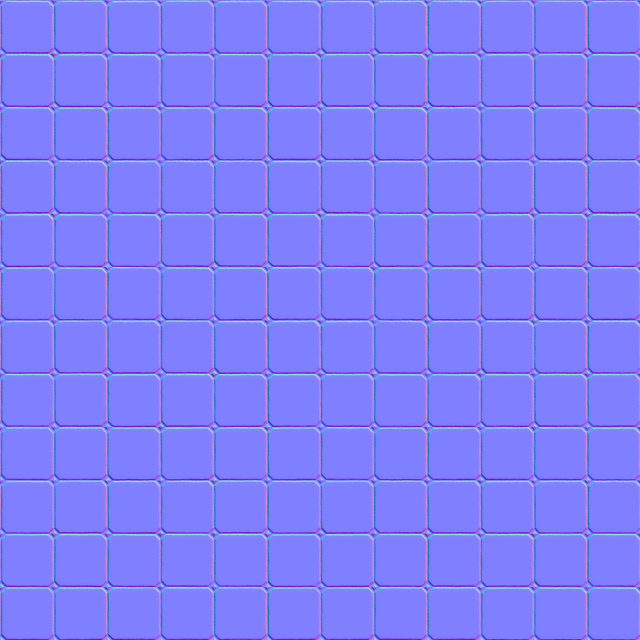
Give the GLSL for this texture map, as a three.js fragment shader.

```glsl
// Tangent-space normal map of square paving with clipped corners and small diamond insets.
#define TILES 12.0                  // repeats across and up
#define OFFSET vec2(0.014, -0.008)  // joint position, in tiles
#define JOINT 0.004                 // half width of the joint floor
#define BEVEL 0.024                 // width of the worn edge
#define CUT 0.105                   // corner cut, along the side
#define STONE 0.064                 // half diagonal of the inset
#define DEPTH 0.035                 // height of a tile above the joint
#define JITTER 0.004                // shift of each tile
#define TURN 0.012                  // rotation of each tile
#define ROUGH 0.003                 // waviness of the edges
#define FOOTPRINT 0.022             // width of the smoothing filter, in tiles
#define TAU 6.2831853

varying vec2 vUv;

vec3 hash3(vec2 id) {
  vec3 k = vec3(dot(id, vec2(127.1, 311.7)),
                dot(id, vec2(269.5, 183.3)),
                dot(id, vec2(419.2, 371.9)));
  return fract(sin(k + 1.7) * 4375.85);
}

float smoothMax(float a, float b, float k) {
  float h = max(k - abs(a - b), 0.0) / k;
  return max(a, b) + h * h * k * 0.25;
}

// Straight bevel rising inwards from an outline
float ramp(float d) {
  return clamp(-d / BEVEL, 0.0, 1.0);
}

// Layered sines, shifted for each tile
float edgeWave(vec2 p, vec3 seed) {
  return 0.5 * sin(TAU * (p.x * 2.0 - p.y * 3.0 + seed.x))
       + 0.35 * sin(TAU * (p.x * 7.0 + p.y * 6.0 + seed.y))
       + 0.3 * sin(TAU * (p.x * 13.0 - p.y * 15.0 + seed.z));
}

// Uneven wear with whole periods over the canvas
float wear(vec2 uv) {
  float a = sin(TAU * (uv.x * 7.0 + uv.y * 5.0) + 2.0 * sin(TAU * uv.y * 11.0));
  float b = sin(TAU * (uv.x * 29.0 - uv.y * 23.0) + 2.0 * sin(TAU * uv.x * 31.0));
  return 1.0 + 0.2 * a + 0.2 * b;
}

float surfaceHeight(vec2 p) {
  vec2 cell = floor(p);
  vec2 local = p - cell - 0.5;
  vec3 seed = hash3(mod(cell, TILES));

  // Tile with clipped corners, slightly shifted and turned
  vec2 t = local + JITTER * (2.0 * seed.xy - 1.0);
  t += TURN * (seed.z - 0.5) * vec2(-t.y, t.x);
  vec2 q = abs(t);
  float side = max(q.x, q.y) - 0.5 + JOINT;
  float corner = (q.x + q.y - 1.0 + CUT) * 0.7071;
  float d = smoothMax(side, corner, 0.012) + ROUGH * edgeWave(local, seed);
  float shoulder = 0.05 * smoothstep(0.0, 0.1, -d);
  float tilt = 0.25 * dot(local, seed.yz - 0.5);
  float body = ramp(d) * (1.0 + tilt) + shoulder;

  // Tilted diamond inset where four tiles meet
  vec2 knot = floor(p + 0.5);
  vec2 k = p - knot;
  vec2 lean = hash3(mod(knot, TILES) + 37.0).xy - 0.5;
  float inset = (abs(k.x) + abs(k.y) - STONE) * 0.7071;
  float stone = ramp(inset) * (0.85 + 12.0 * dot(k, lean));

  return DEPTH * max(body, stone);
}

vec3 surfaceNormal(vec2 p, float strength) {
  vec2 e = vec2(0.004, 0.0);
  vec2 slope = vec2(surfaceHeight(p + e.xy) - surfaceHeight(p - e.xy),
                    surfaceHeight(p + e.yx) - surfaceHeight(p - e.yx)) / (2.0 * e.x);
  return normalize(vec3(-slope * strength, 1.0));
}

void main() {
  vec2 p = vUv * TILES - OFFSET;
  float strength = wear(vUv);

  // Average of normals over a small square
  vec3 normal = vec3(0.0);
  for (int j = 0; j < 3; j++) {
    for (int i = 0; i < 3; i++) {
      vec2 shift = (vec2(float(i), float(j)) - 1.0) / 3.0;
      normal += surfaceNormal(p + shift * FOOTPRINT, strength) / 9.0;
    }
  }
  gl_FragColor = vec4(normal * 0.5 + 0.5, 1.0);
}
```
